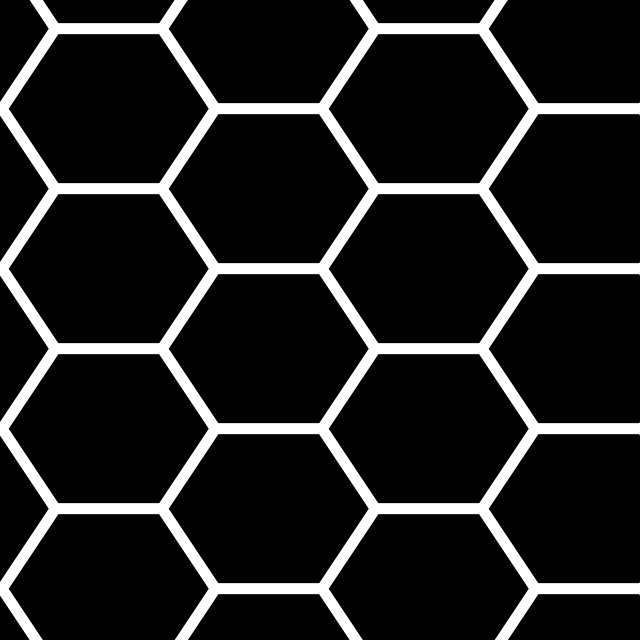
Give the GLSL for this pattern, as a WebGL 1 fragment shader.

```glsl
precision highp float;

uniform vec2 u_resolution;

const vec2 REPEATS = vec2(2.0, 4.0);            // whole repeats across and down
const vec2 FIRST_CENTER = vec2(0.1699, 0.8301); // center of one hexagon
const float FLAT_SHARE = 0.5;                   // flat side over full hexagon width
const float LINE_WIDTH = 0.0172;
const vec3 CELL_COLOR = vec3(0.0);
const vec3 LINE_COLOR = vec3(1.0);

// Offset from the nearest center of a rectangular lattice.
vec2 nearestOffset(vec2 p, vec2 period) {
  return (fract(p / period + 0.5) - 0.5) * period;
}

// Distance to the border of a flat-topped hexagon, positive inside.
float hexagonInset(vec2 p, vec2 halfSize) {
  p = abs(p);
  vec2 slope = vec2(halfSize.y, halfSize.x * (1.0 - FLAT_SHARE));
  float slanted = dot(vec2(halfSize.x, 0.0) - p, normalize(slope));
  return min(halfSize.y - p.y, slanted);
}

void main() {
  vec2 uv = gl_FragCoord.xy / u_resolution;
  float pixel = 1.0 / min(u_resolution.x, u_resolution.y);

  // Two interleaved lattices, the second shifted by half a period.
  vec2 period = 1.0 / REPEATS;
  vec2 halfSize = vec2(period.x / (1.0 + FLAT_SHARE), period.y) * 0.5;
  vec2 p = uv - FIRST_CENTER;
  float inset = max(
    hexagonInset(nearestOffset(p, period), halfSize),
    hexagonInset(nearestOffset(p + 0.5 * period, period), halfSize));

  // Each cell draws its half of the shared outline.
  float edge = inset - 0.5 * LINE_WIDTH;
  float line = 1.0 - smoothstep(-0.5 * pixel, 0.5 * pixel, edge);
  gl_FragColor = vec4(mix(CELL_COLOR, LINE_COLOR, line), 1.0);
}
```
